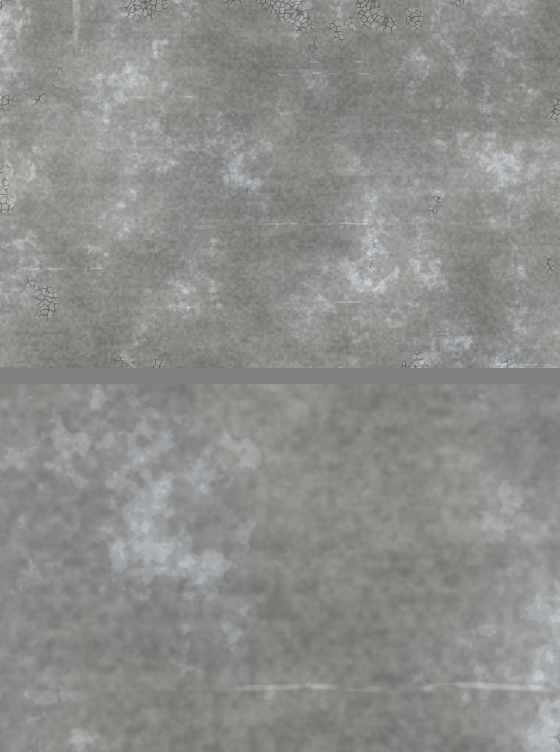
Top, the full canvas; bottom, a detail of the centre.
Reproduce this texture procedurally as a Shadertoy shader.

```glsl
// Weathered grey concrete: cloudy stains, brushed grain and pale flaking paint.
// Layered noise sets the tone, thresholded noise gives the flakes, and cellular
// noise draws the crackled patches; scratches and drips are scattered by loops.

const vec3 WARM_GREY = vec3(1.012, 1.003, 0.975);
const vec3 COOL_GREY = vec3(0.985, 1.002, 1.015);
const float BASE_TONE = 0.570;

float hash(vec2 p) {
    vec3 q = fract(p.xyx * vec3(0.1031, 0.1030, 0.0973));
    q += dot(q, q.yzx + 33.33);
    return fract((q.x + q.y) * q.z);
}

float valueNoise(vec2 p) {
    vec2 i = floor(p), f = fract(p);
    f = f * f * (3.0 - 2.0 * f);
    float low = mix(hash(i), hash(i + vec2(1, 0)), f.x);
    float high = mix(hash(i + vec2(0, 1)), hash(i + vec2(1, 1)), f.x);
    return mix(low, high, f.y);
}

// Layered noise centred on zero
float layers(vec2 p, int octaves) {
    float sum = 0.0, amp = 0.5, total = 0.0;
    for (int i = 0; i < octaves; i++) {
        sum += amp * valueNoise(p);
        total += amp;
        amp *= 0.56;
        p = mat2(1.6, 1.2, -1.2, 1.6) * p + 17.3;
    }
    return sum / total - 0.5;
}

// Gap between the nearest and second nearest cell points: zero on cell borders
float cellBorder(vec2 p) {
    vec2 id = floor(p);
    float near = 8.0, next = 8.0;
    for (int y = -1; y <= 1; y++)
    for (int x = -1; x <= 1; x++) {
        vec2 c = id + vec2(x, y);
        float d = length(c + vec2(hash(c), hash(c + 41.7)) - p);
        next = min(next, max(near, d));
        near = min(near, d);
    }
    return next - near;
}

float blob(vec2 p, vec2 centre, vec2 radius) {
    vec2 d = (p - centre) / radius;
    return exp(-dot(d, d));
}

// Thin broken horizontal lines
float scratches(vec2 p, float aspect) {
    float sum = 0.0;
    for (float i = 0.0; i < 9.0; i++) {
        vec2 c = vec2(hash(vec2(i, 3.0)) * aspect, hash(vec2(i, 8.0)));
        float reach = mix(0.08, 0.28, hash(vec2(i, 5.0)));
        float wobble = 0.008 * layers(vec2(p.x * 14.0, i * 7.0), 2);
        float line = smoothstep(0.004, 0.001, abs(p.y - c.y + wobble));
        float span = smoothstep(reach, reach * 0.5, abs(p.x - c.x));
        sum += line * span * smoothstep(-0.05, 0.2, layers(p * vec2(35, 60) + i, 2));
    }
    return min(sum, 1.0);
}

// Short upright smears along the left side
float drips(vec2 p) {
    float sum = 0.0;
    vec2 q = p + 0.012 * vec2(layers(p * 30.0, 2), layers(p * 30.0 + 9.0, 2));
    for (float i = 0.0; i < 7.0; i++) {
        float top = step(4.5, i);
        vec2 c = vec2(0.02 + 0.12 * hash(vec2(i, 21.0)) + 0.14 * top * (i - 5.0),
                      mix(0.43 + 0.12 * hash(vec2(i, 27.0)), 0.96, top));
        vec2 size = mix(vec2(0.009, 0.026), vec2(0.011, 0.08), top);
        sum += smoothstep(1.2, 0.6, length((q - c) / size));
    }
    return min(sum, 1.0) * smoothstep(-0.3, 0.1, layers(p * 45.0, 3));
}

void mainImage(out vec4 fragColor, in vec2 fragCoord) {
    vec2 p = fragCoord / iResolution.y;
    float aspect = iResolution.x / iResolution.y;
    vec2 uv = vec2(p.x / aspect, p.y);

    // Stains, mottling, brushed streaks and fine grain
    float cloud = layers(p * vec2(3.0, 4.0) + 5.0, 5);
    float mottle = layers(p * vec2(14, 18), 4);
    float brushed = layers(p * vec2(7, 85), 3);
    float grain = layers(p * 125.0, 2);
    float tone = BASE_TONE + 0.19 * cloud + 0.10 * mottle + 0.06 * brushed + 0.12 * grain;

    // Worn regions: upright bands and a bleached upper right
    float worn = layers(p * vec2(6.0, 3.8) + 31.0, 4) - 0.03
        + 0.17 * blob(uv, vec2(0.91, 0.35), vec2(0.05, 0.45))
        + 0.22 * blob(uv, vec2(0.86, 0.97), vec2(0.16, 0.16))
        + 0.08 * blob(uv, vec2(0.42, 0.55), vec2(0.08, 0.30));
    tone += 0.13 * worn;

    // Pale paint flakes, with a few near-white chips
    float flake = layers(p * 52.0, 4) + 0.35 * mottle + 0.95 * worn;
    float paint = smoothstep(0.15, 0.27, flake);
    float chips = smoothstep(0.33, 0.42, flake);
    tone += 0.065 * paint + 0.07 * chips;

    // Crackled patches: dark cracks around pale islands
    float patchField = layers(p * vec2(8, 7) + 73.0, 4)
        + 0.10 * smoothstep(0.75, 0.95, uv.y) + 0.06 * smoothstep(0.6, 0.8, uv.x);
    float crackled = smoothstep(0.21, 0.27, patchField);
    float island = smoothstep(0.04, 0.26, cellBorder(p * 68.0 + 2.0 * mottle));
    tone += crackled * mix(-0.13, 0.05, island);

    // Scratches and smears
    float smear = drips(p);
    tone += 0.11 * scratches(p, aspect) + 0.11 * smear;

    float coolness = clamp(0.25 + 1.4 * worn + 0.5 * paint + 0.4 * smear
        - 1.2 * layers(p * 3.5 + 50.0, 3), 0.0, 1.0);
    vec3 colour = tone * mix(WARM_GREY, COOL_GREY, coolness);
    fragColor = vec4(clamp(colour, 0.0, 1.0), 1.0);
}
```
